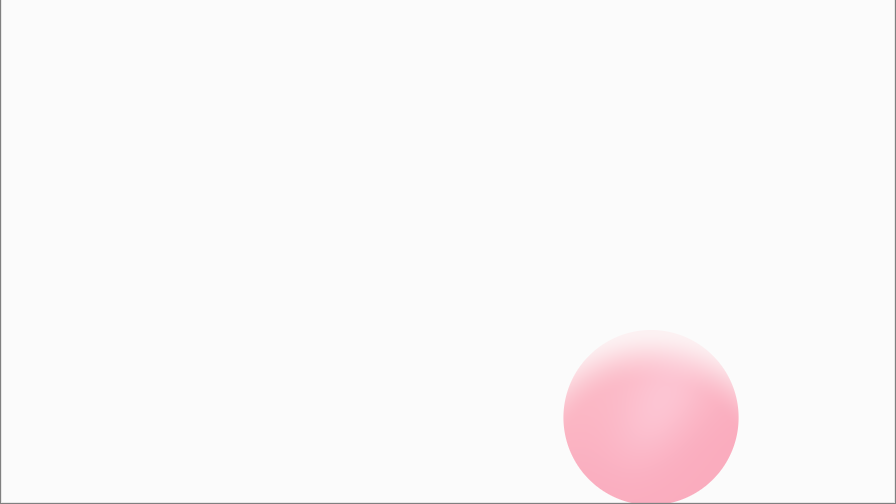
This background is drawn by a WebGL 1 fragment shader. Its source:

```glsl
precision highp float;
// Draws a softly shaded pink ball on an off-white field with a thin grey frame.

uniform vec2 u_resolution;

// Lengths are in canvas heights
const vec2 BALL_CENTER = vec2(1.2917, 0.1715);
const float BALL_RADIUS = 0.1738;
const float FRAME_WIDTH = 0.0023;

// Places on the ball are in ball radii
const vec2 SHEEN_CENTER = vec2(0.12, 0.2);
const vec2 SHEEN_AXIS = vec2(0.5, 0.866);
const vec2 SHEEN_SIZE = vec2(0.75, 0.42);
const float SHEEN_STRENGTH = 0.85;
const vec2 PALE_RANGE = vec2(0.28, 0.98);

const vec3 FIELD_COLOR = vec3(0.985);
const vec3 FRAME_COLOR = vec3(0.5);
const vec3 DEEP_PINK = vec3(0.98, 0.675, 0.745);
const vec3 WARM_PINK = vec3(0.985, 0.725, 0.775);
const vec3 SHEEN_PINK = vec3(0.99, 0.78, 0.835);
const vec3 PALE_PINK = vec3(0.988, 0.945, 0.95);

// Coverage of a shape from its signed distance, one pixel soft
float coverage(float distance, float pixel) {
  return clamp(0.5 - distance / pixel, 0.0, 1.0);
}

// Surface colour at q, a place on the ball
vec3 ballColor(vec2 q) {
  // Deep base, warmer toward the upper left
  float warmth = smoothstep(-0.7, 0.8, q.y - 0.4 * q.x);
  vec3 color = mix(DEEP_PINK, WARM_PINK, warmth);

  // Slanted sheen through the middle
  vec2 offset = q - SHEEN_CENTER;
  vec2 across = vec2(SHEEN_AXIS.y, -SHEEN_AXIS.x);
  vec2 s = vec2(dot(offset, SHEEN_AXIS), dot(offset, across)) / SHEEN_SIZE;
  color = mix(color, SHEEN_PINK, SHEEN_STRENGTH * exp(-dot(s, s)));

  // Upper rim fades into the field
  float height = 0.6 * q.y + 0.4 * dot(q, q);
  return mix(color, PALE_PINK, smoothstep(PALE_RANGE.x, PALE_RANGE.y, height));
}

void main() {
  float pixel = 1.0 / u_resolution.y;
  vec2 p = gl_FragCoord.xy * pixel;
  float aspect = u_resolution.x * pixel;

  // Ball
  vec2 q = (p - BALL_CENTER) / BALL_RADIUS;
  float ballDistance = (length(q) - 1.0) * BALL_RADIUS;
  vec3 color = mix(FIELD_COLOR, ballColor(q), coverage(ballDistance, pixel));

  // Frame on the left, right and bottom sides
  float sideDistance = min(min(p.x, aspect - p.x), p.y);
  color = mix(color, FRAME_COLOR, coverage(sideDistance - FRAME_WIDTH, pixel));

  gl_FragColor = vec4(color, 1.0);
}
```
